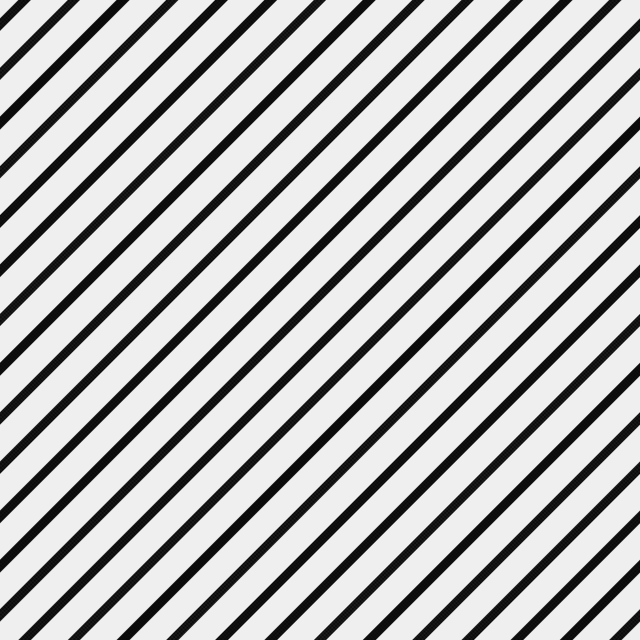
Reproduce this pattern procedurally as a WebGL 2 fragment shader.

```glsl
#version 300 es
precision highp float;
// Seamless black diagonal stripes on pale grey, with a faint woven grain in the ink.

#define REPEATS 13.0        // stripes across and down
#define STRIPE_WIDTH 0.258  // share of one repeat
#define STRIPE_PHASE 0.5    // stripe centre within a repeat
#define WIDTH_VARIATION 0.012
#define GRAIN_CELLS 170.0   // weave cells across the canvas
#define GRAIN_STRENGTH 0.8
#define PAPER_COLOR vec3(0.936)
#define INK_COLOR vec3(0.035)
#define WORN_INK_COLOR vec3(0.14)

uniform vec2 u_resolution;
out vec4 fragColor;

const float TAU = 6.2831853;

float hash(float n) {
    return fract(sin(n * 12.989 + 4.137) * 4375.85);
}

// Fine checkered weave from 0 to 1, faded out where cells become too small to draw.
float weave(vec2 uv) {
    vec2 wave = sin(TAU * GRAIN_CELLS * uv);
    float cellPixels = min(u_resolution.x, u_resolution.y) / GRAIN_CELLS;
    float visible = smoothstep(1.8, 2.8, cellPixels);
    return mix(0.4, 0.5 + 0.5 * wave.x * wave.y, visible);
}

void main() {
    vec2 uv = gl_FragCoord.xy / u_resolution;

    // Position across the rising diagonals; stripe numbers wrap at the canvas edge.
    float across = (uv.x - uv.y) * REPEATS + 0.5 - STRIPE_PHASE;
    float stripeId = mod(floor(across), REPEATS);
    float fromCentre = abs(fract(across) - 0.5);

    // Slight differences in width and wear from stripe to stripe.
    float wear = hash(stripeId);
    float halfWidth = 0.5 * (STRIPE_WIDTH + WIDTH_VARIATION * (1.0 - 2.0 * wear));

    // Antialiased stripe edge.
    float pixel = REPEATS / min(u_resolution.x, u_resolution.y);
    float coverage = 1.0 - smoothstep(-pixel, pixel, fromCentre - halfWidth);

    float grain = GRAIN_STRENGTH * wear * weave(uv);
    vec3 ink = mix(INK_COLOR, WORN_INK_COLOR, grain);
    fragColor = vec4(mix(PAPER_COLOR, ink, coverage), 1.0);
}
```
